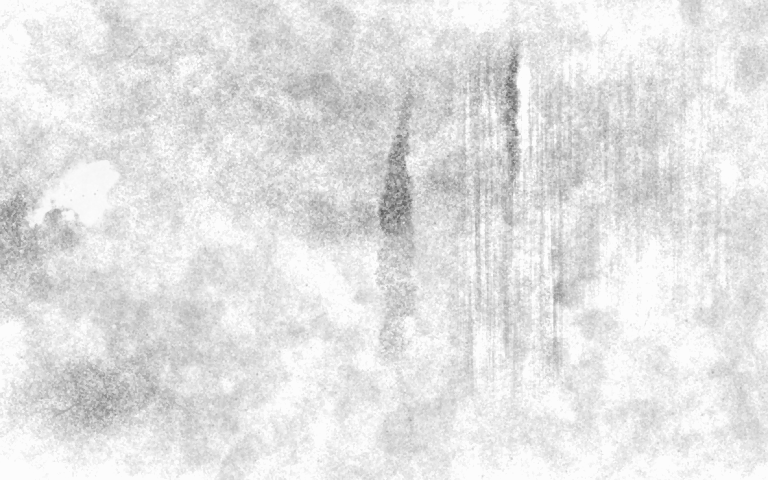
Reproduce this texture procedurally as a WebGL 1 fragment shader.

```glsl
precision highp float;
// Worn pale plaster wall: soft grey stains, vertical drips, brushed lines, grain and chips.
uniform vec2 u_resolution;

#define WALL_TONE 0.937
#define STAIN_GAIN 1.0
#define CLOUD_GAIN 0.20
#define MOTTLE_GAIN 0.25
#define GRAIN_GAIN 0.15
#define GRAIN_FREQ 260.0
#define BRUSH_GAIN 0.10
#define WARP 0.20
#define SCRATCHES 14

float hash(vec2 p) {
  vec3 q = fract(p.xyx * vec3(0.1031, 0.1030, 0.0973));
  q += dot(q, q.yzx + 33.33);
  return fract((q.x + q.y) * q.z);
}

vec2 hash2(vec2 p) {
  return vec2(hash(p + 3.7), hash(p + 41.3));
}

// Smooth cellular noise: random cell tones blended by distance
float cells(vec2 p) {
  vec2 id = floor(p), f = fract(p);
  float sum = 0.0, weight = 0.0;
  for (int j = -1; j <= 1; j++) {
    for (int i = -1; i <= 1; i++) {
      vec2 o = vec2(float(i), float(j));
      vec2 d = o + hash2(id + o) - f;
      float w = exp(-7.0 * dot(d, d));
      sum += w * hash(id + o + 17.1);
      weight += w;
    }
  }
  return sum / weight;
}

float layered(vec2 p) {
  float sum = 0.0, amp = 0.53;
  for (int i = 0; i < 4; i++) {
    sum += amp * cells(p);
    p = mat2(1.7, 1.2, -1.2, 1.7) * p + 19.7;
    amp *= 0.5;
  }
  return sum;
}

float blob(vec2 p, vec2 center, vec2 radius) {
  vec2 d = (p - center) / radius;
  return exp(-dot(d, d));
}

float band(float x, float lo, float hi, float soft) {
  return smoothstep(lo - soft, lo + soft, x) * (1.0 - smoothstep(hi - soft, hi + soft, x));
}

// Sparse round flecks, one at most per cell
float flecks(vec2 p, float freq, float share, float size) {
  vec2 g = p * freq, id = floor(g);
  vec2 center = 0.25 + 0.5 * hash2(id + 61.0);
  float r = size * (0.4 + 0.6 * hash(id + 7.0));
  float edge = freq / u_resolution.y;
  float dist = length(fract(g) - center);
  return step(hash(id + 29.0), share) * (1.0 - smoothstep(r - edge, r + edge, dist));
}

float segment(vec2 p, vec2 a, vec2 along) {
  vec2 d = p - a;
  return length(d - along * clamp(dot(d, along) / dot(along, along), 0.0, 1.0));
}

// Broad soft stains, with pale patches subtracted
float stains(vec2 q) {
  float s = 0.24 * blob(q, vec2(-0.01, 0.53), vec2(0.09, 0.12));
  s += 0.20 * blob(q, vec2(0.17, 0.18), vec2(0.13, 0.07));
  s += 0.08 * blob(q, vec2(0.45, 0.79), vec2(0.34, 0.19));
  s += 0.075 * blob(q, vec2(0.90, 0.70), vec2(0.42, 0.24));
  s += 0.10 * blob(q, vec2(0.77, 0.57), vec2(0.30, 0.05));
  s += 0.045 * blob(q, vec2(1.33, 0.68), vec2(0.35, 0.28));
  s += 0.06 * blob(q, vec2(1.04, 0.36), vec2(0.14, 0.20));
  s -= 0.06 * blob(q, vec2(0.62, 0.39), vec2(0.18, 0.10));
  return s - 0.05 * blob(q, vec2(1.29, 0.39), vec2(0.16, 0.10));
}

// Tapered central drip and the thinner drips beside it
float drips(vec2 p, float rough) {
  float x = p.x + (rough - 0.5) * 0.04;
  float y = p.y + (rough - 0.5) * 0.08;
  float halfWidth = mix(0.031, 0.008, smoothstep(0.56, 0.82, y));
  float axis = 0.825 + 0.02 * smoothstep(0.55, 0.85, y);
  float s = band(x, axis - halfWidth, axis + halfWidth, 0.006)
          * (0.12 * band(y, 0.27, 0.82, 0.05) + 0.09 * band(y, 0.51, 0.72, 0.02));
  s += 0.20 * band(x, 1.062, 1.088, 0.009) * band(y, 0.62, 0.91, 0.06);
  s += 0.12 * band(x, 0.975, 1.08, 0.012) * blob(p, vec2(1.03, 0.83), vec2(0.09, 0.07));
  s += 0.09 * band(x, 1.13, 1.165, 0.012) * band(y, 0.22, 0.44, 0.05);
  return s + 0.05 * band(x + 0.1 * (p.y - 0.1), 0.845, 0.857, 0.006) * band(y, 0.04, 0.25, 0.05);
}

void main() {
  vec2 p = gl_FragCoord.xy / u_resolution.y;
  float px = 1.0 / u_resolution.y;

  // Noise layers, coarse to fine
  float cloud = layered(p * 4.0);
  float mottle = layered(p * 19.0 + 8.0);
  float grain = 0.65 * cells(p * GRAIN_FREQ) + 0.35 * cells(p * GRAIN_FREQ * 0.4);
  vec2 q = p + WARP * (vec2(cloud, layered(p * 5.0 + 31.0)) - 0.5) + 0.06 * (mottle - 0.5);

  // Stains, roughened by mottling
  float dark = STAIN_GAIN * (stains(q) + drips(p, mottle) * (0.5 + mottle));
  float tone = WALL_TONE - dark;
  tone += CLOUD_GAIN * (cloud - 0.5) + MOTTLE_GAIN * (mottle - 0.5);
  tone += (GRAIN_GAIN + 0.9 * max(dark, 0.0)) * (grain - 0.5);

  // Vertical brush lines
  float lines = cells(p * vec2(110.0, 5.0)) + 0.6 * cells(p * vec2(230.0, 11.0)) - 0.8;
  float brushed = band(p.x, 0.95, 1.18, 0.03) * band(p.y, 0.2, 0.87, 0.06)
                + 0.55 * band(p.x, 1.17, 1.55, 0.05) * band(p.y, 0.35, 0.92, 0.12);
  tone -= BRUSH_GAIN * 1.6 * brushed * lines * (0.5 + mottle);

  // Ragged bare patch and pale borders
  float bare = length((p + 0.16 * (mottle - 0.5) - vec2(0.17, 0.585)) / vec2(0.075, 0.052));
  tone = mix(tone, 0.985, 0.9 * (1.0 - smoothstep(0.75, 1.25, bare)));
  float border = exp(-p.y * 14.0) + exp(-abs(p.x - 0.01) * 22.0) * (1.0 - band(p.y, 0.40, 0.66, 0.08));
  tone += 0.05 * border;

  // Fine scratches, pale at the upper left and dark elsewhere
  for (int i = 0; i < SCRATCHES; i++) {
    vec2 id = vec2(float(i), 5.0);
    float pale = step(float(i), 6.5);
    vec2 start = hash2(id) * mix(vec2(1.5, 1.0), vec2(0.5, 0.4), pale) + vec2(0.0, 0.58 * pale);
    float angle = mix(6.28 * hash(id + 9.0), 0.1 + 0.2 * hash(id), pale);
    vec2 along = vec2(cos(angle), sin(angle)) * (0.04 + 0.16 * pale * hash(id + 2.0));
    float line = 1.0 - smoothstep(0.0, 0.002 + px, segment(p + 0.02 * (mottle - 0.5), start, along));
    tone += line * mix(-0.08, 0.035, pale);
  }

  // Chips and pits
  float chips = flecks(p, 24.0, 0.10, 0.10) + flecks(p + 4.0, 55.0, 0.07, 0.15);
  tone = mix(tone, 0.97, 0.75 * min(chips, 1.0));
  tone -= 0.13 * flecks(p + 9.0, 38.0, 0.08, 0.10) + 0.10 * flecks(p + 13.0, 85.0, 0.05, 0.18);
  gl_FragColor = vec4(vec3(clamp(tone, 0.0, 0.99)), 1.0);
}
```
